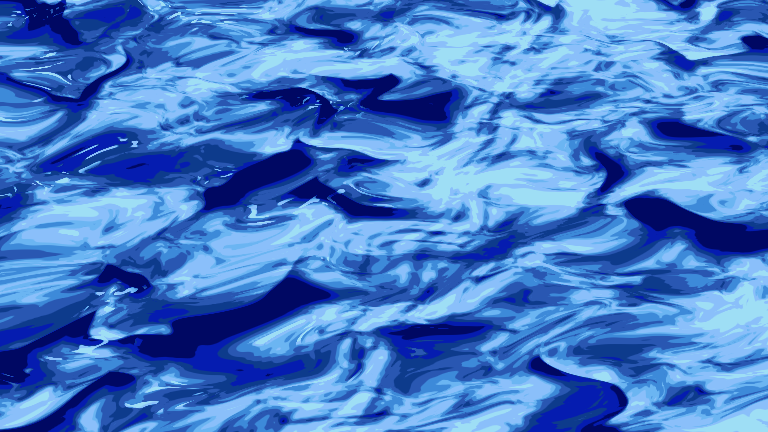
Give the GLSL for this texture, as a WebGL 2 fragment shader.

```glsl
#version 300 es
precision highp float;
// Choppy sea in flat, posterised blues: stretched gradient noise forms the swell,
// sawtooth rows add dark wave faces with sharp crests, and warped fine noise adds
// ripples, slanted foam streaks and glints. One tone value picks the colour band.

#define ROWS 5.0          // wave rows per unit of depth
#define FACE_DARKNESS 2.5 // strength of the dark wave faces
#define SWELL 0.68        // broad light and dark patches
#define RIPPLE 0.62       // fine contours on the light water
#define STREAK 0.60       // slanted streaks in the foam band
#define FORESHORTEN 0.45  // shrinking of waves towards the top
#define TONE_SHIFT 0.22
#define TONE_SCALE 0.90

uniform vec2 u_resolution;
out vec4 outColor;

const vec3 PALETTE[8] = vec3[8](
  vec3(0.00, 0.03, 0.39), vec3(0.02, 0.11, 0.69),
  vec3(0.05, 0.23, 0.55), vec3(0.16, 0.34, 0.70),
  vec3(0.24, 0.54, 0.85), vec3(0.42, 0.71, 0.95),
  vec3(0.54, 0.75, 0.98), vec3(0.62, 0.87, 0.96));
const float LIMITS[7] = float[7](-1.48, -1.04, -0.67, -0.13, 0.38, 0.72, 1.64);

float hash(vec2 p) {
  vec3 q = fract(vec3(p.xyx) * 0.1031);
  q += dot(q, q.yzx + 33.33);
  return fract((q.x + q.y) * q.z);
}

float cornerSlope(vec2 cell, vec2 offset) {
  float angle = 6.28318 * hash(cell);
  return dot(vec2(cos(angle), sin(angle)), offset);
}

// Gradient noise scaled to roughly unit variance
float noise(vec2 p) {
  vec2 i = floor(p), f = p - i;
  vec2 w = f * f * f * (f * (f * 6.0 - 15.0) + 10.0);
  vec2 e = vec2(1.0, 0.0);
  float low = mix(cornerSlope(i, f), cornerSlope(i + e, f - e), w.x);
  float high = mix(cornerSlope(i + e.yx, f - e.yx), cornerSlope(i + 1.0, f - 1.0), w.x);
  return 4.6 * mix(low, high, w.y);
}

// Dark faces below sharp crests, with a light rim above each crest
float waveFaces(vec2 q) {
  float phase = q.y * ROWS + 0.42 * noise(q * vec2(1.5, 1.4) + 31.0)
              + 0.42 * abs(noise(q * vec2(2.1, 0.9) + 57.0))
              + 0.05 * noise(q * vec2(9.0, 14.0));
  float row = floor(phase), f = phase - row;
  float patchy = noise(vec2(q.x * 1.9 + row * 7.31, q.y * 1.6 + row * 3.7));
  float face = smoothstep(0.25, 0.85, f) * (1.0 - smoothstep(0.93, 1.0, f));
  float rim = smoothstep(0.0, 0.05, f) * (1.0 - smoothstep(0.05, 0.3, f));
  return 0.35 * rim - FACE_DARKNESS * face * smoothstep(-0.3, 0.9, patchy);
}

float seaTone(vec2 p, float aspect) {
  // Foreshortened water plane, tilted more in the foreground
  float size = 1.0 - FORESHORTEN * p.y;
  vec2 q = vec2((p.x - 0.5 * aspect) / size, -log(size) / FORESHORTEN);
  q.y -= 0.17 * (1.0 - p.y) * q.x;
  vec2 warp = vec2(noise(q * vec2(3.0, 7.0) + 11.0), noise(q * vec2(3.0, 7.0) + 73.0));
  vec2 r = q + warp * vec2(0.05, 0.014);

  // Broad swell, lighter to the upper right
  float tone = SWELL * noise(r * vec2(1.7, 6.0) + 5.0)
             + 0.38 * noise(r * vec2(3.6, 13.0) + 19.0)
             + 0.85 * (p.x / aspect - 0.5) + 0.5 * (p.y - 0.5)
             + waveFaces(r);

  // Bright band running up to the right
  float across = p.x - 0.76 - 0.52 * p.y + 0.04 * warp.x;
  float band = exp(-across * across / 0.025);
  tone += 0.55 * band;

  // Ripples fade out on the smooth dark faces
  float lit = smoothstep(-1.5, 0.3, tone);
  vec2 fine = r + 0.012 * vec2(2.0, 0.6) * noise(r * vec2(9.0, 26.0) + 41.0);
  float ripple = noise(fine * vec2(7.0, 27.0) + 3.0)
               + 0.6 * noise(fine * vec2(15.0, 55.0) + 87.0)
               + 0.3 * noise(fine * vec2(34.0, 95.0) + 23.0);
  tone += RIPPLE * ripple * mix(0.12, 0.85, lit);

  // Slanted foam streaks
  vec2 s = p + 0.012 * warp;
  vec2 slant = vec2(dot(s, vec2(0.66, 0.75)), dot(s, vec2(-0.75, 0.66)));
  float streak = noise(slant * vec2(6.0, 30.0)) + 0.5 * noise(slant * vec2(16.0, 62.0));
  tone += STREAK * streak * band * lit;

  // Clustered glints on the mid-dark water
  float cluster = smoothstep(0.7, 1.5, noise(q * vec2(3.5, 9.0) + 101.0));
  float glint = smoothstep(1.0, 1.5, noise(fine * vec2(28.0, 60.0) + 151.0));
  return tone + 2.4 * cluster * glint * smoothstep(1.3, 0.5, p.x);
}

void main() {
  vec2 p = gl_FragCoord.xy / u_resolution.y;
  float tone = seaTone(p, u_resolution.x / u_resolution.y);
  tone = (tone + TONE_SHIFT) * TONE_SCALE;

  // Flat colour bands with smoothed edges
  float edge = clamp(0.6 * fwidth(tone), 0.001, 0.25);
  vec3 color = PALETTE[0];
  for (int i = 0; i < 7; i++) {
    color = mix(color, PALETTE[i + 1], smoothstep(-edge, edge, tone - LIMITS[i]));
  }
  outColor = vec4(color, 1.0);
}
```
